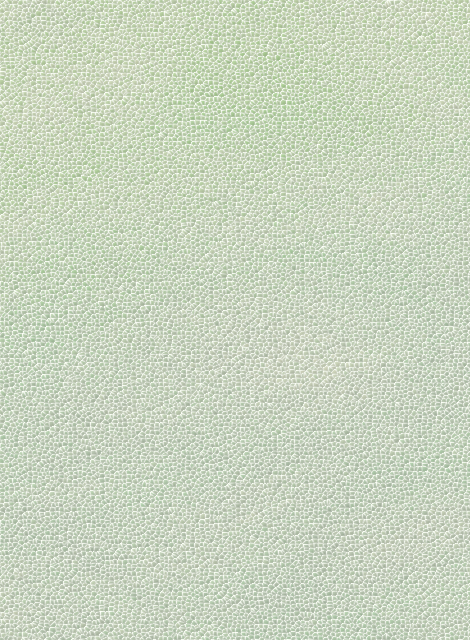
This texture is drawn by a Shadertoy shader. Its source:

```glsl
const float CELLS_PER_HEIGHT = 150.0;
const vec3 LEAF_GREEN = vec3(0.66, 0.79, 0.57);
const vec3 COOL_GREEN = vec3(0.67, 0.79, 0.65);
const vec3 PALE_BEIGE = vec3(0.80, 0.815, 0.72);
const vec3 STONE_GREY = vec3(0.68, 0.72, 0.66);
const vec3 RIDGE_WHITE = vec3(0.905, 0.92, 0.885);

vec2 hash2(vec2 p) {
    vec3 q = fract(p.xyx * vec3(0.1031, 0.1030, 0.0973));
    q += dot(q, q.yzx + 33.33);
    return fract((q.xx + q.yz) * q.zy);
}

mat2 rotation(float angle) {
    float c = cos(angle), s = sin(angle);
    return mat2(c, s, -s, c);
}

// Warped, layered sines: soft cloudy variation around zero
float sineClouds(vec2 p, float phase) {
    float sum = 0.0, weight = 0.5;
    for (int i = 0; i < 6; i++) {
        p = rotation(1.13) * p + 0.7 * sin(p.yx * 0.8 + phase);
        sum += weight * sin(p.x + phase) * cos(p.y - phase);
        p *= 1.55;
        weight *= 0.76;
    }
    return sum;
}

// Nearest seed: xy offset to it, zw its grid cell
vec4 nearestSeed(vec2 p, float jitter) {
    vec2 base = floor(p);
    vec4 nearest = vec4(8.0, 8.0, base);
    for (int y = -1; y <= 1; y++)
    for (int x = -1; x <= 1; x++) {
        vec2 cell = base + vec2(x, y);
        vec2 offset = cell + 0.5 + jitter * (hash2(cell) - 0.5) - p;
        if (dot(offset, offset) < dot(nearest.xy, nearest.xy))
            nearest = vec4(offset, cell);
    }
    return nearest;
}

// Distance to the border between the nearest cell and its neighbours
float borderDistance(vec2 p, vec4 seed, float jitter) {
    float border = 8.0;
    for (int y = -2; y <= 2; y++)
    for (int x = -2; x <= 2; x++) {
        vec2 cell = seed.zw + vec2(x, y);
        vec2 offset = cell + 0.5 + jitter * (hash2(cell) - 0.5) - p;
        vec2 across = offset - seed.xy;
        if (dot(across, across) > 0.0001)
            border = min(border, dot(0.5 * (offset + seed.xy), normalize(across)));
    }
    return border;
}

// Cell fill: cloudy patches over a vertical drift, varied per cell
vec3 pigment(vec2 uv, vec2 random) {
    vec2 slanted = rotation(-0.22) * uv * vec2(7.0, 17.0);
    float patches = sineClouds(slanted, 1.7);
    float shade = sineClouds(slanted * 1.3 + 9.0, 4.1);
    float cool = smoothstep(0.85, 0.25, uv.y - 0.25 * uv.x + 0.12 * shade);
    vec3 green = mix(LEAF_GREEN, COOL_GREEN, cool);
    float beige = clamp(0.40 + 0.30 * patches + 0.5 * (random.x - 0.5), 0.0, 1.0);
    float grey = clamp(0.40 * cool + 0.22 * shade + 0.5 * (random.y - 0.5), 0.0, 0.75);
    return mix(mix(green, PALE_BEIGE, beige), STONE_GREY, grey);
}

void mainImage(out vec4 fragColor, in vec2 fragCoord) {
    vec2 uv = fragCoord / iResolution.y;
    float jitter = 0.85;
    vec2 p = uv * CELLS_PER_HEIGHT * vec2(0.94, 1.06);
    float pixel = CELLS_PER_HEIGHT / iResolution.y;

    vec4 seed = nearestSeed(p, jitter);
    float border = borderDistance(p, seed, jitter);
    vec2 random = hash2(seed.zw + 57.0);

    // Raised ridges, lit from the upper left
    float ridge = 1.0 - smoothstep(0.0, 0.24 + 0.4 * pixel, border);
    float relief = dot(-seed.xy, normalize(vec2(-0.6, 0.8)));
    float lit = smoothstep(-0.55, 0.45, relief);

    vec3 color = pigment(uv, random);
    color = mix(color, RIDGE_WHITE, ridge * mix(0.55, 1.0, lit));
    color += 0.11 * relief;
    fragColor = vec4(clamp(color, 0.0, 1.0), 1.0);
}
```
